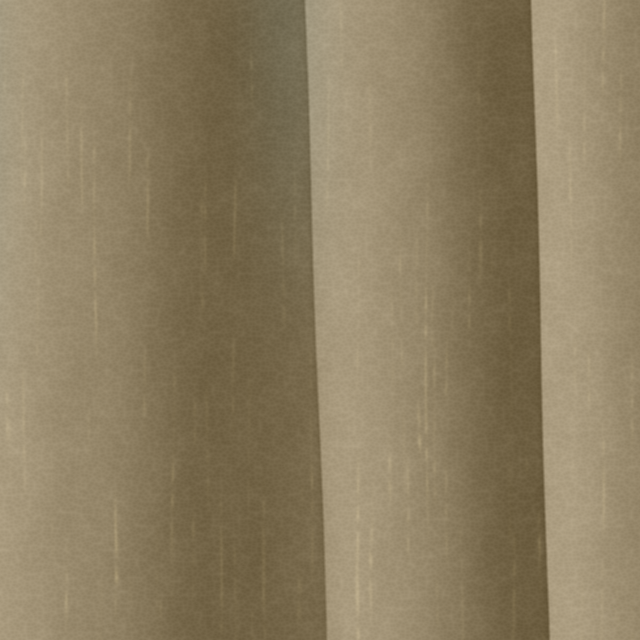
Reproduce this texture procedurally as a Shadertoy shader.

```glsl
// Draws a beige linen curtain hanging in three soft vertical folds.
// Each fold is a smooth tone ramp between two leaning edges; cellular noise
// makes the woven grain, layered sines the uneven dye, and loops the slub threads.

const vec3 SHADOW = vec3(0.418, 0.360, 0.245);
const vec3 LIGHT = vec3(0.680, 0.622, 0.510);
const vec3 COOL_TINT = vec3(-0.015, 0.012, 0.030);
const vec3 THREAD_COLOR = vec3(0.085, 0.080, 0.060);

const vec2 EDGE_FOOT = vec2(0.511, 0.858);   // x of both fold edges at the bottom
const vec2 EDGE_LEAN = vec2(0.035, 0.027);   // shift to the left towards the top
const float EDGE_SOFT = 0.0028;

const vec2 FINE_WEAVE = vec2(150.0, 185.0);
const vec2 COARSE_WEAVE = vec2(48.0, 85.0);
const float FINE_GRAIN = 0.042;
const float COARSE_GRAIN = 0.026;
const float DYE_VARIATION = 0.008;

const vec4 SLUB_X = vec4(0.150, 0.270, 0.668, 0.562);  // long visible threads
const vec4 SLUB_Y = vec4(0.62, 0.28, 0.45, 0.13);
const vec4 SLUB_REACH = vec4(0.20, 0.17, 0.32, 0.18);
const float SLUB_WIDTH = 0.0028;
const float SLUB_COLUMNS = 42.0;

float hash(vec2 p) {
    p = fract(p * vec2(0.1031, 0.1137));
    p += dot(p, p.yx + 33.33);
    return fract((p.x + p.y) * p.x * 17.0);
}

// Distance to the nearest scattered point, centred near zero
float cellNoise(vec2 p) {
    vec2 cell = floor(p), f = fract(p);
    float nearest = 2.0;
    for (int y = -1; y <= 1; y++) {
        for (int x = -1; x <= 1; x++) {
            vec2 o = vec2(x, y);
            vec2 jitter = vec2(hash(cell + o + 11.0), hash(cell + o + 57.0));
            nearest = min(nearest, length(o + jitter - f));
        }
    }
    return nearest - 0.45;
}

float layeredSines(vec2 p) {
    float sum = 0.0, weight = 1.0;
    for (int i = 0; i < 4; i++) {
        sum += weight * sin(p.x + 1.7 * sin(p.y)) * cos(0.8 * p.y + sin(p.x));
        p = mat2(1.5, 0.9, -0.9, 1.5) * p + 2.3;
        weight *= 0.65;
    }
    return sum;
}

// Tone of each fold from 0 (shadow) to 1 (light), across its own width
float leftFold(float u, float height) {
    float shift = u - 0.05 * (height - 0.5);
    return 0.92 - 0.27 * smoothstep(0.0, 0.30, shift)
         - 0.55 * smoothstep(0.25, 0.70, shift) + 0.13 * smoothstep(0.78, 1.0, u);
}

float middleFold(float u) {
    return 0.86 + 0.06 * smoothstep(0.0, 0.10, u) - 0.25 * smoothstep(0.10, 0.50, u)
         - 0.62 * smoothstep(0.38, 0.88, u);
}

float rightFold(float u, float height) {
    return 0.98 - (0.32 + 0.16 * height) * smoothstep(0.15, 1.1, u);
}

// One broken vertical thread
float thread(vec2 p, float x, float y, float reach) {
    float dx = (p.x - x - 0.003 * sin(7.0 * p.y + 40.0 * x)) / SLUB_WIDTH;
    float span = 1.0 - smoothstep(0.5 * reach, reach, abs(p.y - y));
    float broken = 0.55 + 0.45 * sin(70.0 * p.y + 3.0 * sin(31.0 * p.y + 90.0 * x));
    return exp(-dx * dx) * span * broken;
}

float slubs(vec2 p) {
    float sum = 0.0;
    for (int i = 0; i < 4; i++) {
        sum += 0.75 * thread(p, SLUB_X[i], SLUB_Y[i], SLUB_REACH[i]);
    }
    // Fainter threads scattered over narrow columns, denser low down
    float column = floor(p.x * SLUB_COLUMNS);
    for (int i = 0; i < 3; i++) {
        vec2 seed = vec2(column + 5.0, float(i) * 19.0 + 3.0);
        float x = (column + 0.3 + 0.4 * hash(seed)) / SLUB_COLUMNS;
        float y = pow(hash(seed + 71.0), 1.5);
        sum += 0.6 * hash(seed + 29.0) * thread(p, x, y, 0.05 + 0.10 * hash(seed + 43.0));
    }
    return sum;
}

void mainImage(out vec4 fragColor, in vec2 fragCoord) {
    vec2 p = fragCoord / iResolution.xy;

    // Folds, joined at their leaning edges
    vec2 edge = EDGE_FOOT - EDGE_LEAN * p.y + 0.0012 * sin(9.0 * p.y + vec2(0.0, 2.0));
    vec2 past = smoothstep(-EDGE_SOFT, EDGE_SOFT, p.x - edge);
    float tone = leftFold(p.x / edge.x, p.y);
    tone = mix(tone, middleFold((p.x - edge.x) / (edge.y - edge.x)), past.x);
    tone = mix(tone, rightFold((p.x - edge.y) / (1.0 - edge.y), p.y), past.y);

    // Thin crease shadow beside each edge
    vec2 crease = exp(-abs(p.x - edge + 0.003) / 0.004) * (1.0 - past);
    tone -= 0.10 * (crease.x + crease.y);
    vec3 color = mix(SHADOW, LIGHT, tone);

    // Cool light at the far left and along the upper part of the first edge
    float nearEdge = exp(-pow((p.x - edge.x + 0.03) / 0.07, 2.0)) * smoothstep(0.35, 1.0, p.y);
    color += COOL_TINT * (nearEdge + 0.7 * exp(-p.x / 0.03) * smoothstep(0.2, 0.8, p.y));

    // Cloth surface
    color += FINE_GRAIN * cellNoise(p * FINE_WEAVE);
    color += COARSE_GRAIN * cellNoise(p * COARSE_WEAVE + 7.0);
    color += DYE_VARIATION * layeredSines(p * vec2(34.0, 22.0));
    color += THREAD_COLOR * slubs(p);

    fragColor = vec4(clamp(color, 0.0, 1.0), 1.0);
}
```
